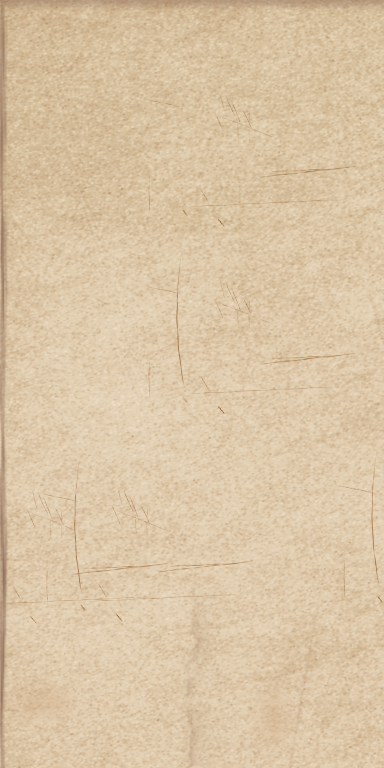
Write a Shadertoy shader that draws this texture.

```glsl
// Aged parchment: fine fibrous grain and soft mottling from scattered cellular blobs,
// worn left and top borders, a wavy water stain along the lower middle,
// and a repeated family of hair-thin rust-brown scratches.

const vec3 PAPER_DARK = vec3(0.67, 0.52, 0.41);
const vec3 PAPER_LIGHT = vec3(0.89, 0.82, 0.71);
const vec3 BORDER_BROWN = vec3(0.58, 0.45, 0.37);
const vec3 SCRATCH_RUST = vec3(0.56, 0.35, 0.14);
const vec3 STAIN_ORANGE = vec3(0.80, 0.64, 0.48);
const vec3 STAIN_BROWN = vec3(0.66, 0.52, 0.40);

vec3 hash3(vec2 p) {
    vec3 q = fract(p.xyx * vec3(0.1031, 0.1030, 0.0973));
    q += dot(q, q.yxz + 33.33);
    return fract((q.xxy + q.yzz) * q.zyx);
}

// Cellular noise: one light or dark round blob per cell, about -1 to 1
float blobs(vec2 p) {
    vec2 cell = floor(p);
    float sum = 0.0;
    for (int y = -1; y <= 1; y++)
    for (int x = -1; x <= 1; x++) {
        vec2 c = cell + vec2(x, y);
        vec3 h = hash3(c);
        vec2 d = p - c - h.xy;
        float f = max(1.0 - dot(d, d), 0.0);
        sum += (2.0 * h.z - 1.0) * f * f * f;
    }
    return sum;
}

// Sparse dark specks, a given share of the cells holding one
float specks(vec2 p, float share, float blur) {
    vec3 h = hash3(floor(p) + 71.0);
    vec2 d = fract(p) - 0.3 - 0.4 * h.xy;
    float size = 0.06 + 0.14 * h.x;
    return step(1.0 - share, h.z) * (1.0 - smoothstep(size - blur, size + blur, length(d)));
}

float spot(vec2 p, vec2 centre, vec2 size) {
    vec2 d = (p - centre) / size;
    return exp(-dot(d, d));
}

// Tapered hair line of the given half width, with uneven pressure
float stroke(vec2 p, vec2 a, vec2 b, float width, float px) {
    vec2 ab = b - a;
    float h = clamp(dot(p - a, ab) / dot(ab, ab), 0.0, 1.0);
    float d = length(p - a - ab * h);
    float pressure = 0.7 + 0.3 * sin(h * 17.0 + a.x * 90.0) * sin(h * 41.0);
    float taper = 0.5 + 0.5 * smoothstep(0.0, 0.3, h * (1.0 - h) * 2.0);
    return pressure * taper * (1.0 - smoothstep(0.0, width + 0.7 * px, d));
}

float arc(vec2 p, float px) {
    float bend = 0.5 * (p.y - 0.19) * (p.y - 0.19) - 0.008;
    float ends = smoothstep(-0.01, 0.03, p.y) * (1.0 - smoothstep(0.22, 0.37, p.y));
    return ends * (1.0 - smoothstep(0.0, 0.0008 + 0.7 * px, abs(p.x - bend)));
}

// One family of scratches around the foot of its long arc
float scratches(vec2 p, float arcStrength, float px) {
    p += 0.0005 * sin(p.yx * vec2(83.0, 67.0));
    float s = 0.85 * arcStrength * arc(p, px);
    s = max(s, 0.95 * stroke(p, vec2(0.21, 0.055), vec2(0.455, 0.082), 0.0010, px));
    s = max(s, 0.85 * stroke(p, vec2(0.24, 0.069), vec2(0.42, 0.077), 0.0008, px));
    s = max(s, 0.50 * stroke(p, vec2(0.03, -0.022), vec2(0.41, -0.004), 0.0006, px));
    s = max(s, 0.70 * stroke(p, vec2(-0.08, -0.03), vec2(-0.081, 0.06), 0.0006, px));
    s = max(s, 0.60 * stroke(p, vec2(-0.09, 0.258), vec2(0.0, 0.238), 0.0006, px));
    s = max(s, 0.45 * stroke(p, vec2(0.10, 0.215), vec2(0.24, 0.160), 0.0005, px));
    s = max(s, 0.70 * stroke(p, vec2(0.055, 0.022), vec2(0.073, -0.01), 0.0008, px));
    s = max(s, 1.50 * stroke(p, vec2(0.008, -0.032), vec2(0.018, -0.044), 0.0014, px));
    s = max(s, 1.40 * stroke(p, vec2(0.10, -0.055), vec2(0.115, -0.073), 0.0010, px));
    // Cluster of short steep ticks
    for (int i = 0; i < 7; i++) {
        vec3 h = hash3(vec2(i, 19.0));
        vec2 top = vec2(0.09 + 0.015 * float(i), 0.20 + 0.07 * h.x);
        vec2 tip = top + vec2(0.025 * h.y, -0.03 - 0.05 * h.z);
        s = max(s, (0.35 + 0.3 * h.y) * stroke(p, top, tip, 0.0006, px));
    }
    return min(s, 1.0);
}

void mainImage(out vec4 fragColor, in vec2 fragCoord) {
    vec2 p = fragCoord / iResolution.x;
    float px = 1.0 / iResolution.x;
    float top = iResolution.y / iResolution.x - p.y;

    // Paper tone: broad mottling, wear and slanted fibre grain
    vec2 slant = vec2(p.x + 0.25 * p.y, p.y - 0.25 * p.x);
    float mottle = blobs(p * vec2(3.1, 4.3) + 5.0) + 0.7 * blobs(slant * vec2(6.0, 13.0));
    float grain = 0.21 * blobs(slant * vec2(135.0, 190.0))
                + 0.07 * blobs(slant * vec2(55.0, 95.0) + 9.0)
                + 0.07 * blobs(slant * vec2(14.0, 34.0) + 3.0);
    float upper = smoothstep(0.8, 1.9, p.y);
    float tone = 0.93 + 0.055 * mottle + grain - 0.10 * upper;
    tone += 0.05 * spot(p, vec2(0.3, 1.05), vec2(0.35, 0.4));
    tone -= 0.10 * spot(p, vec2(0.22, 1.57), vec2(0.25, 0.18));
    tone -= 0.09 * spot(p, vec2(0.95, 0.1), vec2(0.3, 0.35));
    tone -= 0.12 * exp(-p.x / 0.06) + 0.14 * exp(-top / 0.07);
    tone -= 0.25 * specks(slant * 60.0, 0.05, 36.0 * px);
    tone -= 0.5 * max(tone - 0.98, 0.0);
    vec3 mixing = pow(vec3(max(tone, 0.0)), vec3(1.0, 1.07, 1.45));
    vec3 color = mix(PAPER_DARK, PAPER_LIGHT, mixing);
    color *= mix(vec3(1.0, 0.995, 0.995), vec3(0.995, 0.995, 0.985), upper);

    // Water stain with a ragged edge, crease and faint orange blots
    float edge = 0.485 + 0.04 * p.y + 0.010 * sin(p.y * 23.0) + 0.006 * sin(p.y * 61.0 + 1.0)
               + 0.004 * sin(p.y * 137.0) + 0.008 * blobs(vec2(p.y * 40.0, 4.0));
    float side = p.x - edge;
    float low = 1.0 - smoothstep(0.3, 0.55, p.y);
    float tide = 0.26 * exp(-abs(side) / 0.007) + 0.20 * smoothstep(-0.005, 0.005, side) * exp(-side / 0.04);
    color = mix(color, STAIN_BROWN, low * tide * (0.8 + 0.6 * blobs(p * 30.0)));
    float crease = abs(p.x - 0.755 - 0.17 * p.y);
    color = mix(color, STAIN_BROWN, 0.18 * low * exp(-crease / 0.004));
    float blots = spot(p, vec2(0.11, 0.17), vec2(0.08, 0.05))
                + spot(p, vec2(0.715, 0.13), vec2(0.045, 0.08));
    color = mix(color, STAIN_ORANGE, 0.35 * blots);

    // Scratch families
    vec2 feet[5] = vec2[5](vec2(0.469, 1.484), vec2(0.469, 0.997), vec2(0.203, 0.456),
                           vec2(0.977, 0.477), vec2(-0.02, 0.45));
    float marks = 0.0;
    for (int i = 0; i < 5; i++)
        marks = max(marks, scratches(p - feet[i], i == 0 ? 0.0 : 1.0, px));
    marks *= clamp(0.8 + 0.5 * blobs(p * 70.0 + 31.0), 0.0, 1.0);
    color = mix(color, SCRATCH_RUST, 0.8 * marks);

    // Worn borders, streaked along the left side
    float ragged = 0.004 * blobs(vec2(p.y * 14.0, 2.0)) + 0.002 * sin(p.y * 9.0);
    float streak = 0.65 + 0.6 * blobs(vec2(p.x * 190.0, p.y * 7.0));
    float left = 1.0 - smoothstep(0.006, 0.022, p.x + ragged);
    float head = 0.45 * (1.0 - smoothstep(0.0, 0.035, top + 2.0 * ragged));
    color = mix(color, BORDER_BROWN, clamp(max(left * streak * 0.8, head), 0.0, 1.0));

    fragColor = vec4(color, 1.0);
}
```
